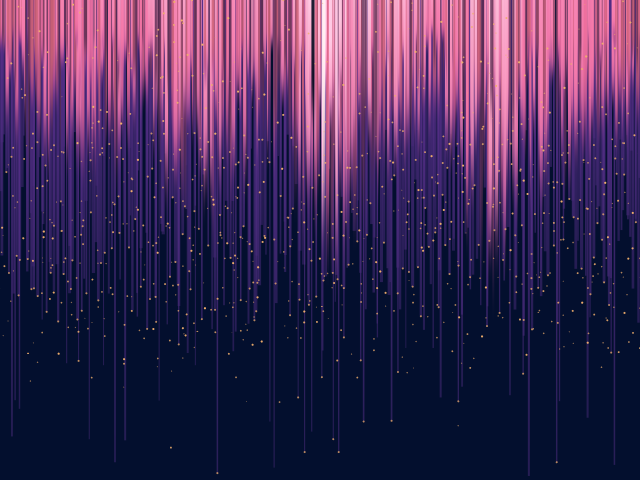
A WebGL 1 fragment shader for this background:

```glsl
precision highp float;
// Curtain of hanging light threads: long violet ones behind, shorter pink ones
// in front with hot beams near the centre, and gold sparks drifting between.
// Threads live in jittered columns, sparks in jittered cells, all hash driven.

uniform vec2 u_resolution;

const vec3 NAVY = vec3(0.012, 0.06, 0.18);
const vec3 VIOLET = vec3(0.36, 0.19, 0.56);
const vec3 INDIGO = vec3(0.21, 0.14, 0.40);
const vec3 MAGENTA = vec3(0.62, 0.25, 0.56);
const vec3 ROSE = vec3(0.96, 0.43, 0.64);
const vec3 CORAL = vec3(0.80, 0.38, 0.46);
const vec3 DUSK = vec3(0.36, 0.18, 0.32);
const vec3 PALE = vec3(1.0, 0.78, 0.88);
const vec3 WHITE_HOT = vec3(1.0, 0.94, 0.95);
const vec3 GOLD = vec3(0.94, 0.68, 0.42);

const int VIOLET_LAYERS = 5;
const int PINK_LAYERS = 6;
const int SPARK_LAYERS = 2;
const float VIOLET_COLUMNS = 83.0;
const float PINK_COLUMNS = 91.0;
const float SPARK_ROWS = 48.0;
const float SPARK_RADIUS = 0.0020;
const float BEAM_X = 0.506;
const float SLIT_X = 0.489;

vec4 hash4(vec2 p) {
    vec4 q = fract(p.xyxy * vec4(0.1031, 0.1030, 0.0973, 0.1099));
    q += dot(q, q.wzxy + 33.33);
    return fract((q.xxyz + q.yzzw) * q.zywx);
}

float bump(float x, float width) {
    return exp(-x * x / (width * width));
}

// Exact share of a pixel covered by a vertical band
float band(float x, float centre, float halfWidth, float px) {
    float right = min(x + 0.5 * px, centre + halfWidth);
    float left = max(x - 0.5 * px, centre - halfWidth);
    return clamp((right - left) / px, 0.0, 1.0);
}

float disc(vec2 offset, float radius, float px) {
    return clamp((radius - length(offset)) / px + 0.5, 0.0, 1.0);
}

// How far the pink threads hang at each horizontal place
float pinkReach(float x) {
    return 0.40 + 0.22 * bump(x - 0.515, 0.05) + 0.28 * bump(x - 0.76, 0.045)
        + 0.14 * bump(x - 0.30, 0.06) + 0.10 * bump(x - 0.86, 0.03)
        - 0.12 * bump(x - 0.68, 0.03) - 0.10 * bump(x - 0.23, 0.02)
        - 0.12 * bump(x, 0.03) - 0.07 * bump(x - 0.97, 0.05);
}

// Where the curtain glows towards white
float heat(float x) {
    return bump(x - 0.505, 0.04) + 0.75 * bump(x - 0.59, 0.06)
        + 0.65 * bump(x - 0.76, 0.06) + 0.35 * bump(x - 0.32, 0.14);
}

void main() {
    vec2 uv = gl_FragCoord.xy / u_resolution;
    vec2 px = 1.0 / u_resolution;
    float aspect = u_resolution.x / u_resolution.y;
    float x = uv.x;
    float depth = 1.0 - uv.y;
    vec3 color = NAVY;
    float beads = 0.0;

    // Violet threads, a few of them very long and tipped with a bead
    for (int i = 0; i < VIOLET_LAYERS; i++) {
        float layer = float(i);
        float shift = layer * 0.37;
        float column = floor(x * VIOLET_COLUMNS + shift);
        vec4 h = hash4(vec2(column, 11.0 + layer * 7.0));
        float centre = (column + mix(0.25, 0.75, h.x) - shift) / VIOLET_COLUMNS;
        float reach = 0.27 + 0.44 * h.y + 0.30 * pow(h.y, 20.0);
        float slim = 1.0 - 0.4 * smoothstep(0.55, 0.75, reach);
        float halfWidth = mix(0.09, 0.22, h.z) * slim / VIOLET_COLUMNS;
        float tip = clamp((reach - depth) / px.y + 0.5, 0.0, 1.0);
        float along = clamp(depth / reach, 0.0, 1.0);
        float alpha = mix(1.0, 0.7, along) * mix(0.65, 1.0, h.w);
        vec3 tint = mix(VIOLET, INDIGO, 0.5 * along * along + 0.5 * h.w * h.z);
        color = mix(color, tint, band(x, centre, halfWidth, px.x) * tip * alpha);
        vec2 toTip = vec2((x - centre) * aspect, depth - reach);
        beads = max(beads, disc(toTip, SPARK_RADIUS, px.y) * step(0.5, h.w));
    }

    // Pink threads turning magenta along their length, some dark for contrast
    for (int i = 0; i < PINK_LAYERS; i++) {
        float layer = float(i);
        float shift = layer * 0.29;
        float column = floor(x * PINK_COLUMNS + shift);
        vec4 h = hash4(vec2(column, 83.0 + layer * 5.0));
        float centre = (column + mix(0.28, 0.72, h.x) - shift) / PINK_COLUMNS;
        float reach = pinkReach(centre) * (0.28 + 0.78 * pow(h.y, 1.4));
        float halfWidth = mix(0.09, 0.25, h.z) / PINK_COLUMNS;
        float along = clamp(depth / reach, 0.0, 1.0);
        float alpha = (1.0 - smoothstep(0.55, 1.0, along)) * mix(0.75, 1.0, h.w);
        vec3 tint = mix(CORAL, ROSE, smoothstep(0.25, 0.6, h.w));
        tint = mix(tint, MAGENTA, smoothstep(0.35, 1.0, along));
        float glow = (0.25 + heat(centre)) * (1.0 - along) * smoothstep(0.4, 0.85, h.w);
        tint = mix(tint, PALE, clamp(glow, 0.0, 1.0));
        tint = mix(tint, DUSK, 1.0 - smoothstep(0.16, 0.24, h.w));
        color = mix(color, tint, band(x, centre, halfWidth, px.x) * alpha);
    }

    // Central dark slit and white beam
    float slit = band(x, SLIT_X, 0.0024, px.x) * (1.0 - smoothstep(0.15, 0.3, depth));
    color = mix(color, NAVY * 0.6, slit * 0.9);
    float beamFade = 1.0 - smoothstep(0.1, 0.55, depth);
    color += ROSE * 0.08 * bump(x - BEAM_X, 0.012) * beamFade;
    color = mix(color, WHITE_HOT, band(x, BEAM_X, 0.0024, px.x) * beamFade);

    // Gold sparks, densest around the middle and rare near the bottom
    float sparks = beads * 0.75;
    float density = 0.09 + 0.13 * bump(depth - 0.48, 0.25);
    density *= 1.0 - smoothstep(0.6, 0.92, depth);
    for (int i = 0; i < SPARK_LAYERS; i++) {
        float layer = float(i);
        vec2 grid = vec2(x * aspect, depth) * SPARK_ROWS + layer * 0.43;
        vec4 h = hash4(floor(grid) + 201.0 + layer * 97.0);
        vec2 offset = (fract(grid) - mix(vec2(0.15), vec2(0.85), h.xy)) / SPARK_ROWS;
        float radius = SPARK_RADIUS * mix(0.5, 1.1, h.w);
        float spark = disc(offset, radius, px.y) * step(h.z, density);
        sparks = max(sparks, spark * mix(0.4, 1.0, h.w));
    }
    color = mix(color, GOLD, sparks);

    gl_FragColor = vec4(clamp(color, 0.0, 1.0), 1.0);
}
```
